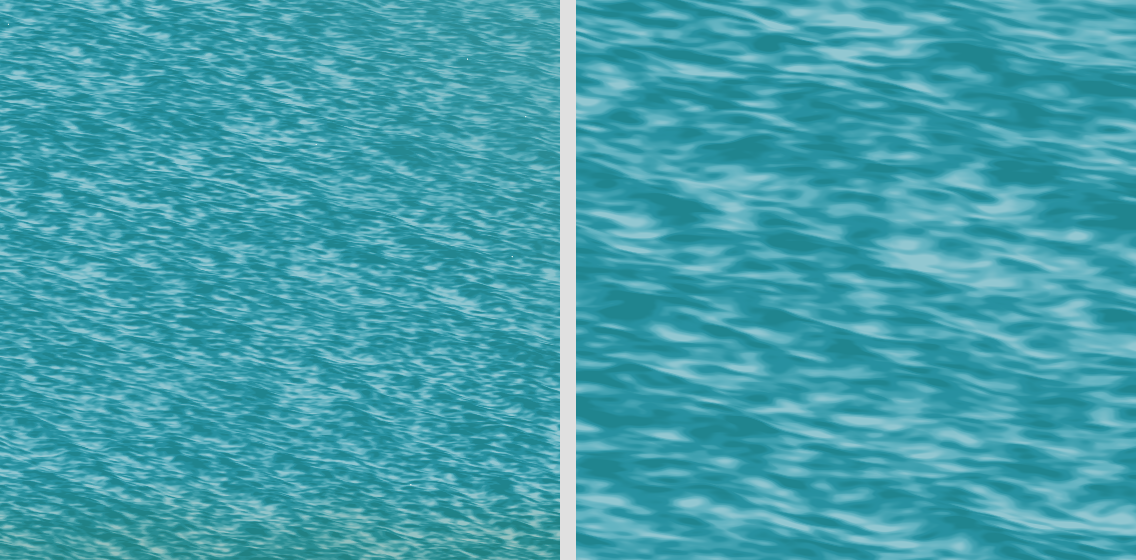
Left: the whole. Right: its middle third, enlarged.
This texture is drawn by a Shadertoy shader. Its source:

```glsl
float hash(vec2 p) {
    vec3 q = fract(p.xyx * vec3(0.1031, 0.1030, 0.0973));
    q += dot(q, q.yzx + 33.33);
    return fract((q.x + q.y) * q.z);
}

float cornerSlope(vec2 cell, vec2 corner, vec2 f) {
    float angle = 6.2832 * hash(cell + corner);
    return dot(vec2(cos(angle), sin(angle)), f - corner);
}

float gradientNoise(vec2 p) {
    vec2 cell = floor(p), f = fract(p);
    vec2 u = f * f * f * (f * (f * 6.0 - 15.0) + 10.0);
    float low = mix(cornerSlope(cell, vec2(0, 0), f), cornerSlope(cell, vec2(1, 0), f), u.x);
    float high = mix(cornerSlope(cell, vec2(0, 1), f), cornerSlope(cell, vec2(1, 1), f), u.x);
    return mix(low, high, u.y);
}

// Noise drawn out along a line that falls to the right by the given tilt
float waves(vec2 p, float tilt, vec2 frequency) {
    float c = cos(tilt), s = sin(tilt);
    vec2 alongAcross = vec2(c * p.x - s * p.y, s * p.x + c * p.y);
    return gradientNoise(alongAcross * frequency + frequency.yx);
}

// Thin continuous lines where the noise changes sign
float ridges(vec2 p, float tilt, vec2 frequency) {
    return 0.2 - abs(waves(p, tilt, frequency));
}

float waterHeight(vec2 p) {
    // Waves crowd together towards the distance
    p.y += 0.12 * p.y * p.y;
    p.y += 0.006 * gradientNoise(p * vec2(9.0, 11.0) + 70.0);

    float swell = waves(p, 0.45, vec2(5.0, 27.0));
    p.y += 0.008 * swell;
    float chop = waves(p, 0.36, vec2(11.0, 50.0));
    p.y += 0.005 * chop;
    float crest = ridges(p, 0.33, vec2(13.0, 56.0));
    float ripple = waves(p, 0.18, vec2(24.0, 104.0));
    p.y += 0.003 * ripple;
    float wavelet = ridges(p, 0.20, vec2(25.0, 98.0));
    float fine = waves(p, 0.12, vec2(38.0, 178.0));
    float grain = waves(p, 0.06, vec2(70.0, 260.0));

    float breeze = 1.0 + 0.4 * gradientNoise(p * vec2(3.0, 5.0) + 12.0);
    float broad = 0.48 * swell + 0.5 * chop + 0.6 * crest;
    return broad + breeze * (0.75 * ripple + 0.7 * wavelet + 0.75 * fine + 0.42 * grain);
}

vec3 waterColor(float tone) {
    vec3 color = vec3(0.125, 0.52, 0.56);
    color = mix(color, vec3(0.155, 0.57, 0.63), smoothstep(-1.5, -0.5, tone));
    color = mix(color, vec3(0.25, 0.63, 0.69), smoothstep(-0.35, 0.35, tone));
    color = mix(color, vec3(0.39, 0.705, 0.76), smoothstep(0.3, 1.1, tone));
    return mix(color, vec3(0.57, 0.78, 0.82), smoothstep(1.05, 2.3, tone));
}

void mainImage(out vec4 fragColor, in vec2 fragCoord) {
    vec2 p = fragCoord / iResolution.y;
    vec3 color = waterColor(waterHeight(p) / 0.315);

    // Green shallows at the foot and pale haze in the far corner
    float shallows = 1.0 - smoothstep(0.0, 0.18, p.y + 0.04 * gradientNoise(p * 6.0));
    color *= mix(vec3(1.0), vec3(1.03, 0.97, 0.91), shallows);
    float haze = smoothstep(1.1, 2.0, p.x + p.y);
    color = mix(color, vec3(0.31, 0.64, 0.66), 0.3 * haze);

    // Rare glints of sun
    vec2 cell = floor(p * 40.0);
    vec2 center = 0.2 + 0.6 * vec2(hash(cell + 5.0), hash(cell + 9.0));
    float glint = 1.0 - smoothstep(0.02, 0.08, length(fract(p * 40.0) - center));
    color = mix(color, vec3(0.85, 0.92, 0.90), glint * step(0.997, hash(cell + 21.0)));

    fragColor = vec4(color, 1.0);
}
```
